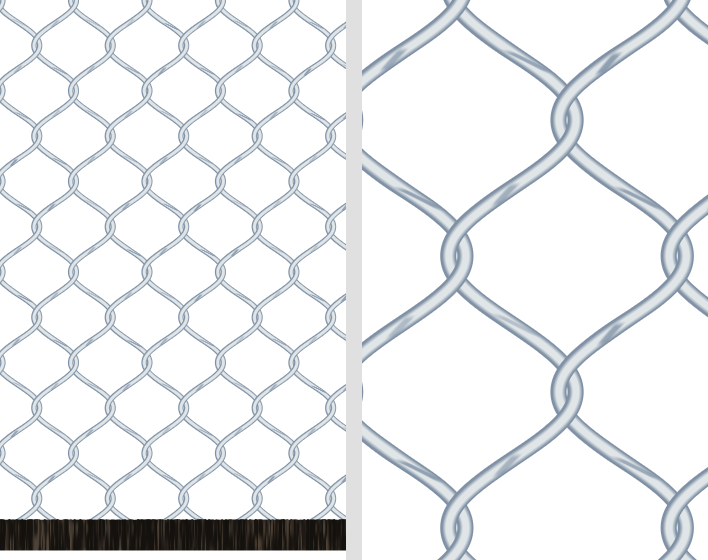
Left, the full canvas; right, a detail of the centre.
A WebGL 2 fragment shader for this pattern:

```glsl
#version 300 es
precision highp float;
// Chain-link fence on white above a strip of dark, vertically grained wood.
// Each wire is a vertical cosine in antiphase with its neighbours; they hook
// where they overlap, and rising strands always pass over falling ones.
uniform vec2 u_resolution;
out vec4 fragColor;

// Lengths are fractions of the canvas height.
#define WIRE_SPACING 0.0656
#define WAVE_PERIOD  0.1618
#define WAVE_SWING   0.0379
#define WIRE_RADIUS  0.0048
#define KNOT_Y       0.1098
#define WEAR         0.85
#define STRIP_BOTTOM 0.0170
#define STRIP_TOP    0.0732
#define GRAIN_FREQ   420.0

const vec3 PAPER      = vec3(1.0);
const vec3 STEEL_PALE = vec3(0.88, 0.90, 0.91);
const vec3 STEEL_MID  = vec3(0.71, 0.75, 0.79);
const vec3 STEEL_DARK = vec3(0.50, 0.57, 0.65);
const vec3 WOOD_BLACK = vec3(0.09, 0.075, 0.06);
const vec3 WOOD_BROWN = vec3(0.30, 0.255, 0.21);

float hash(vec2 p) {
    p = fract(p * vec2(0.1031, 0.1137));
    p += dot(p, p.yx + 33.33);
    return fract((p.x + p.y) * p.x * 47.0);
}

float noise(vec2 p) {
    vec2 i = floor(p), f = fract(p);
    f = f * f * (3.0 - 2.0 * f);
    float low  = mix(hash(i), hash(i + vec2(1, 0)), f.x);
    float high = mix(hash(i + vec2(0, 1)), hash(i + vec2(1, 1)), f.x);
    return mix(low, high, f.y);
}

// Steel colour and coverage of the nearest wire; side is +1 or -1 (phase).
vec4 wire(vec2 p, float side, float aa) {
    float k = 6.2831853 / WAVE_PERIOD;
    float angle = k * (p.y - KNOT_Y);
    float slope = -side * WAVE_SWING * k * sin(angle);
    float x = p.x - WIRE_SPACING * (1.0 - 0.5 * side)
            - side * WAVE_SWING * cos(angle);
    float id = round(x / (2.0 * WIRE_SPACING));
    x -= id * 2.0 * WIRE_SPACING;

    // Position along this strand, from knot to knot.
    float run = 2.0 * (p.y - KNOT_Y) / WAVE_PERIOD;
    float along = fract(run) - 0.5;
    float seed = hash(vec2(2.0 * id + 0.5 * side + 40.0, floor(run) + 20.0));

    // A slight kink at mid-strand, then the shaded round profile.
    float kink = 0.12 * WIRE_RADIUS * exp(-90.0 * along * along);
    float d = x / sqrt(1.0 + slope * slope) + kink * (seed - 0.3);
    float across = d / WIRE_RADIUS;
    float rim = abs(across - 0.06);
    vec3 steel = mix(STEEL_PALE, STEEL_MID, smoothstep(0.30, 0.62, rim));
    steel = mix(steel, STEEL_DARK, smoothstep(0.52, 0.85, rim));

    // Short dark scuff near the middle, varying from strand to strand.
    float scuffAt = along + 0.04 + 0.10 * (seed - 0.5);
    float scuff = 1.0 - smoothstep(0.05, 0.10, abs(scuffAt));
    scuff *= 1.0 - smoothstep(0.12, 0.45, abs(across - 0.25 + 5.0 * scuffAt));
    steel = mix(steel, STEEL_DARK, WEAR * scuff * (0.4 + 0.6 * seed));

    return vec4(steel, clamp((WIRE_RADIUS - abs(d)) / aa + 0.5, 0.0, 1.0));
}

// Wood fibres: narrow columns broken up slowly along their height.
vec3 wood(vec2 p) {
    float fine  = noise(vec2(p.x * GRAIN_FREQ, p.y * 35.0));
    float broad = noise(vec2(p.x * GRAIN_FREQ * 0.3 + 17.0, p.y * 18.0));
    float fibre = 0.65 * fine + 0.35 * broad;
    vec3 color = mix(WOOD_BLACK, WOOD_BROWN, smoothstep(0.38, 0.88, fibre));
    return color * mix(0.8, 1.1, broad);
}

void main() {
    float aa = 1.0 / u_resolution.y;
    vec2 p = gl_FragCoord.xy * aa;

    // Falling strands first, rising strands on top.
    float falling = sin(6.2831853 * (p.y - KNOT_Y) / WAVE_PERIOD) < 0.0 ? -1.0 : 1.0;
    vec4 under = wire(p, falling, aa);
    vec4 over  = wire(p, -falling, aa);
    vec3 color = mix(PAPER, under.rgb, under.a);
    color = mix(color, over.rgb, over.a);

    // Wooden strip with a faintly uneven top; bare paper below it.
    float top = STRIP_TOP - 0.0015 * noise(vec2(p.x * 300.0, 5.0));
    float inStrip = clamp((p.y - STRIP_BOTTOM) / aa + 0.5, 0.0, 1.0)
                  * clamp((top - p.y) / aa + 0.5, 0.0, 1.0);
    float aboveStrip = step(STRIP_BOTTOM, p.y);
    color = mix(PAPER, color, aboveStrip);
    color = mix(color, wood(p), inStrip);

    fragColor = vec4(color, 1.0);
}
```
